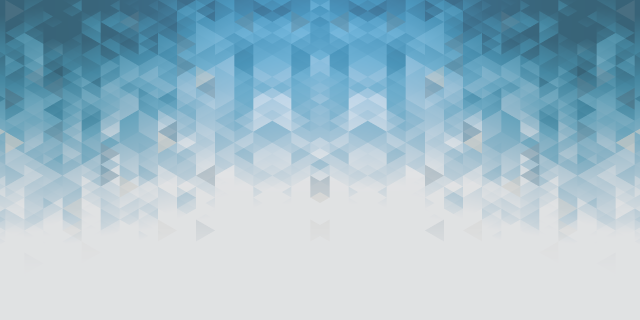
Reproduce this background procedurally as a Shadertoy shader.

```glsl
#define COLUMN_WIDTH 0.0596
#define TRIANGLE_SIDE 0.0686
#define TRIANGLE_SHIFT 0.15
#define OVERLAY_SHIFT 0.17
#define STRIP_SHIFT 0.13
#define CENTER_LIFT 0.08
#define EDGE_DROP 0.17
#define RAMP_START -0.06
#define RAMP_STEP 0.14
#define SAMPLES 3

const vec3 RAMP[6] = vec3[6](
    vec3(0.22, 0.39, 0.47), vec3(0.27, 0.53, 0.63), vec3(0.41, 0.64, 0.73),
    vec3(0.56, 0.71, 0.78), vec3(0.73, 0.80, 0.84), vec3(0.88, 0.885, 0.89));
const vec3 SAND = vec3(0.79, 0.79, 0.77);
const vec3 SLATE = vec3(0.40, 0.51, 0.57);
const vec3 BLUE_GLOW = vec3(0.03, 0.07, 0.13);

float hash(vec2 p) {
    return fract(sin(dot(p, vec2(127.1, 311.7))) * 43758.5453);
}

vec3 ramp(float depth) {
    float p = clamp((depth - RAMP_START) / RAMP_STEP, 0.0, 4.999);
    int i = int(p);
    return mix(RAMP[i], RAMP[i + 1], fract(p));
}

// Column and row of the triangle with a vertical side that holds a point
vec2 triangleId(float across, float down) {
    float column = floor(across);
    float u = fract(across);
    if (mod(column, 2.0) > 0.5) u = 1.0 - u;
    return vec2(column, floor(down - 0.5 * u) + floor(down + 0.5 * u));
}

// uv: x from the centre, y from the bottom, both in canvas heights
vec3 background(vec2 uv, float halfWidth) {
    float depth = 1.0 - uv.y;
    float side = abs(uv.x) / halfWidth;

    // Mirror about the centre, then about the axis of each inner rosette
    float across = abs(uv.x) / COLUMN_WIDTH + 0.5;
    if (across > 1.0 && across < 5.0) across = 3.0 + abs(across - 3.0);
    float down = depth / TRIANGLE_SIDE;

    // Two triangle tilings half a side apart, and long slanted strips
    vec2 tile = triangleId(across, down);
    vec2 overlay = triangleId(across, down + 0.5);
    vec2 strip = vec2(tile.x, floor((tile.y + 3.0 * tile.x) / 5.0));

    float fade = 1.0 - smoothstep(0.45, 0.88, depth);
    float shift = TRIANGLE_SHIFT * (hash(tile) - 0.5);
    shift += STRIP_SHIFT * (hash(strip + 41.0) - 0.5);
    float veil = hash(overlay + 17.0);
    shift += OVERLAY_SHIFT * (veil - 0.5) * step(0.5, hash(overlay + 73.0));

    // Vertical gradient, held darker toward both sides
    float slope = mix(CENTER_LIFT, -EDGE_DROP, smoothstep(0.0, 1.0, side));
    float level = depth + slope * (1.0 - 0.6 * depth);
    vec3 color = ramp(level + shift * (0.3 + 0.7 * fade));
    color += BLUE_GLOW * (1.0 - smoothstep(0.1, 0.85, side))
           * (1.0 - smoothstep(0.0, 0.65, depth));

    // Sparse sand and slate accents
    float accent = hash(overlay + 129.0);
    float band = smoothstep(0.12, 0.3, depth) * fade;
    color = mix(color, SAND, 0.65 * band * step(0.94, accent));
    color = mix(color, SLATE, 0.35 * fade * step(accent, 0.06));
    return color;
}

void mainImage(out vec4 fragColor, in vec2 fragCoord) {
    float halfWidth = 0.5 * iResolution.x / iResolution.y;
    vec3 sum = vec3(0.0);
    // Average a small grid of samples for smooth edges
    for (int j = 0; j < SAMPLES; j++)
    for (int i = 0; i < SAMPLES; i++) {
        vec2 jitter = (vec2(i, j) + 0.5) / float(SAMPLES) - 0.5;
        vec2 uv = (fragCoord + jitter) / iResolution.y;
        sum += background(uv - vec2(halfWidth, 0.0), halfWidth);
    }
    fragColor = vec4(sum / float(SAMPLES * SAMPLES), 1.0);
}
```
